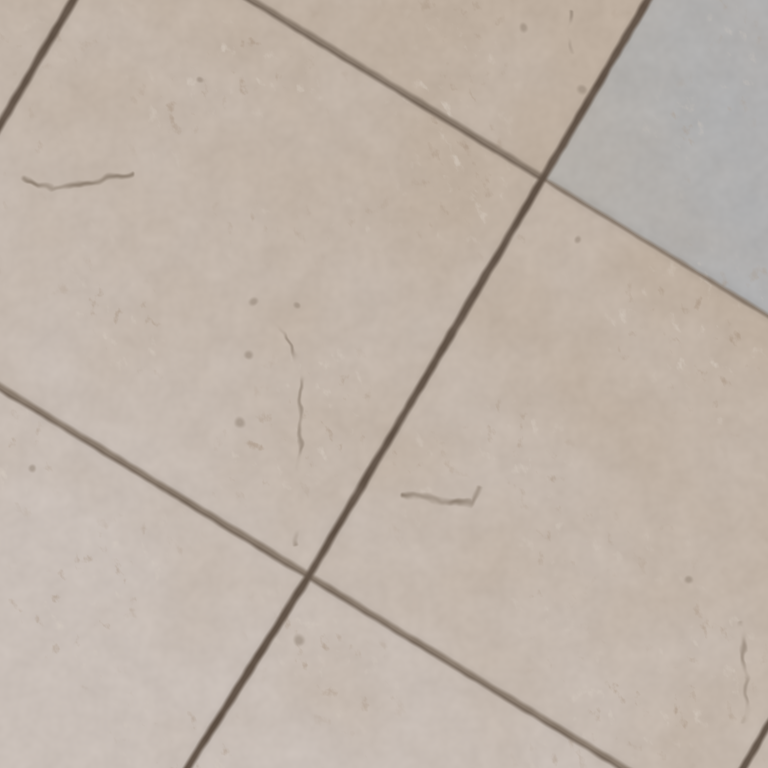
Give the GLSL for this texture, as a three.js fragment shader.

```glsl
// Worn beige stone floor tiles on a slanted grid with dark, uneven grout.
// A skewed lattice gives tile ids and joint distances; gradient noise mottles
// the stone, and smudged flecks, pits and broken scratches add the wear.

varying vec2 vUv;

// Lattice: one joint crossing and the two tile edges leaving it
const vec2 CROSSING = vec2(0.402, 0.250);
const vec2 EDGE_UP = vec2(0.305, 0.518);
const vec2 EDGE_RIGHT = vec2(0.5365, -0.3277);
const float FORESHORTEN = 0.024;
const float LOWER_BEND = 0.030;

// Joint half widths and edge softness, in canvas units
const float LONG_JOINT = 0.0047;
const float CROSS_JOINT = 0.0043;
const float THIN_JOINT = 0.0024;
const float SOFTNESS = 0.0034;

const vec3 WARM_STONE = vec3(0.742, 0.683, 0.624);
const vec3 PALE_STONE = vec3(0.787, 0.747, 0.718);
const vec3 COOL_STONE = vec3(0.690, 0.685, 0.680);
const vec3 DARK_GROUT = vec3(0.385, 0.330, 0.285);
const vec3 DUSTY_GROUT = vec3(0.560, 0.505, 0.450);
const vec3 SCRATCH = vec3(0.555, 0.500, 0.445);
const vec3 OCHRE_FLECK = vec3(0.650, 0.575, 0.505);
const vec3 PALE_FLECK = vec3(0.835, 0.795, 0.750);

const float PIT_GRID = 14.0;
const float PIT_CHANCE = 0.06;

float hash(vec2 p) {
  vec3 q = fract(p.xyx * vec3(0.1031, 0.1030, 0.0973));
  q += dot(q, q.yzx + 33.33);
  return fract((q.x + q.y) * q.z);
}

float corner(vec2 cell, vec2 offset) {
  float angle = 6.2832 * hash(cell);
  return dot(vec2(cos(angle), sin(angle)), offset);
}

// Gradient noise, about -1 to 1
float noise(vec2 p) {
  vec2 i = floor(p), f = p - i;
  vec2 u = f * f * f * (f * (f * 6.0 - 15.0) + 10.0);
  vec2 x = vec2(1.0, 0.0), y = vec2(0.0, 1.0);
  float low = mix(corner(i, f), corner(i + x, f - x), u.x);
  float high = mix(corner(i + y, f - y), corner(i + 1.0, f - 1.0), u.x);
  return 1.4 * mix(low, high, u.y);
}

float fbm(vec2 p) {
  float sum = 0.0, gain = 0.5;
  for (int i = 0; i < 4; i++) {
    sum += gain * noise(p);
    p = mat2(1.6, 1.2, -1.2, 1.6) * p + 7.3;
    gain *= 0.5;
  }
  return sum;
}

float cross2(vec2 a, vec2 b) { return a.x * b.y - a.y * b.x; }

float segment(vec2 p, vec2 a, vec2 b) {
  vec2 ab = b - a;
  return length(p - a - ab * clamp(dot(p - a, ab) / dot(ab, ab), 0.0, 1.0));
}

// Scratch bent at b
float mark(vec2 p, vec2 a, vec2 b, vec2 c, float width) {
  float d = min(segment(p, a, b), segment(p, b, c));
  return 1.0 - smoothstep(0.0, width, d);
}

// Small round pits, one at most per hashed cell
float pits(vec2 p) {
  vec2 g = p * PIT_GRID, cell = floor(g);
  vec2 centre = 0.3 + 0.4 * vec2(hash(cell + 3.1), hash(cell + 8.7));
  float radius = mix(0.05, 0.12, hash(cell + 5.5));
  float d = length(g - cell - centre);
  return step(hash(cell + 60.0), PIT_CHANCE) * (1.0 - smoothstep(radius * 0.3, radius + 0.03, d));
}

void main() {
  vec2 p = vUv;
  vec2 warp = vec2(noise(p * 32.0), noise(p * 32.0 + 50.0));

  // Lattice coordinates: x climbs the long joints, y runs across them
  vec2 r = p + 0.0006 * warp - CROSSING;
  vec2 q = vec2(cross2(r, EDGE_RIGHT), cross2(EDGE_UP, r)) / cross2(EDGE_UP, EDGE_RIGHT);
  q.y += FORESHORTEN * q.y * q.y - LOWER_BEND * min(q.x, 0.0);
  vec2 tile = floor(q);
  vec2 joint = abs(fract(q + 0.5) - 0.5) * vec2(length(EDGE_UP), length(EDGE_RIGHT));

  // Stone: pale to warm drift, one cool corner, soft mottling
  float mottle = fbm(p * 6.0 + tile * 9.0);
  float grain = fbm(p * 24.0);
  float paleness = 1.10 - 0.58 * p.x - 0.72 * p.y + 0.12 * step(tile.x, -0.5) + 0.5 * mottle;
  vec3 color = mix(WARM_STONE, PALE_STONE, clamp(paleness, 0.0, 1.0));
  float coolTile = step(0.5, tile.x) * step(-0.5, tile.y);
  vec3 cool = COOL_STONE + vec3(-0.07, 0.0, 0.10) * (p.x - 0.88);
  color = mix(color, cool, coolTile * clamp(0.9 + 0.3 * mottle, 0.0, 1.0));
  color += 0.026 * grain + 0.009 * noise(p * 85.0);

  // Smudged flecks, denser in patches
  float patches = smoothstep(-0.3, 0.6, noise(p * 6.0 + 21.0));
  vec2 slant = vec2(p.x + 0.5 * p.y, p.y - 0.5 * p.x);
  float fleck = fbm(slant * vec2(44.0, 30.0) + 3.0);
  color = mix(color, OCHRE_FLECK, 0.60 * patches * smoothstep(0.22, 0.58, fleck));
  color = mix(color, PALE_FLECK, 0.60 * patches * smoothstep(0.22, 0.58, -fleck));
  color = mix(color, SCRATCH, 0.5 * pits(p + 0.003 * warp));

  // Bold scratches, then faint veins
  vec2 s = p + 0.0055 * warp + 0.0015 * noise(p * 90.0);
  float bold = mark(s, vec2(0.033, 0.770), vec2(0.068, 0.755), vec2(0.172, 0.773), 0.0055);
  bold = max(bold, mark(s, vec2(0.521, 0.353), vec2(0.613, 0.344), vec2(0.622, 0.364), 0.0055));
  float faint = mark(s, vec2(0.358, 0.590), vec2(0.392, 0.520), vec2(0.387, 0.290), 0.0045);
  faint = max(faint, mark(s, vec2(0.965, 0.190), vec2(0.972, 0.120), vec2(0.970, 0.060), 0.0050));
  faint = max(faint, mark(s, vec2(0.746, 0.985), vec2(0.741, 0.960), vec2(0.745, 0.930), 0.0045));
  float broken = smoothstep(-0.35, 0.35, noise(p * 30.0 + 4.0));
  color = mix(color, SCRATCH, max(bold * (0.55 + 0.4 * broken), 0.65 * faint * broken));

  // Grout: dark long joints, dustier cross joints with a dark lower lip
  float crossWidth = mix(CROSS_JOINT, THIN_JOINT, step(0.0, q.y) * step(0.5, q.x));
  float ragged = 0.0008 * noise(p * 50.0 + 9.0) + 0.0006 * noise(p * 9.0);
  float longCover = 1.0 - smoothstep(-SOFTNESS, SOFTNESS, joint.y - LONG_JOINT + ragged);
  float crossCover = 1.0 - smoothstep(-SOFTNESS, SOFTNESS, joint.x - crossWidth + ragged);
  float lip = 1.0 - smoothstep(-0.003, 0.001, (fract(q.x + 0.5) - 0.5) * length(EDGE_UP));
  color *= 1.0 - 0.04 * (1.0 - smoothstep(0.0, 0.014, min(joint.x, joint.y)));
  vec3 crossColor = mix(DUSTY_GROUT, DARK_GROUT, 0.2 + 0.5 * lip) + 0.06 * grain;
  color = mix(color, crossColor, 0.95 * crossCover);
  color = mix(color, DARK_GROUT + 0.06 * grain, longCover);

  gl_FragColor = vec4(color, 1.0);
}
```
